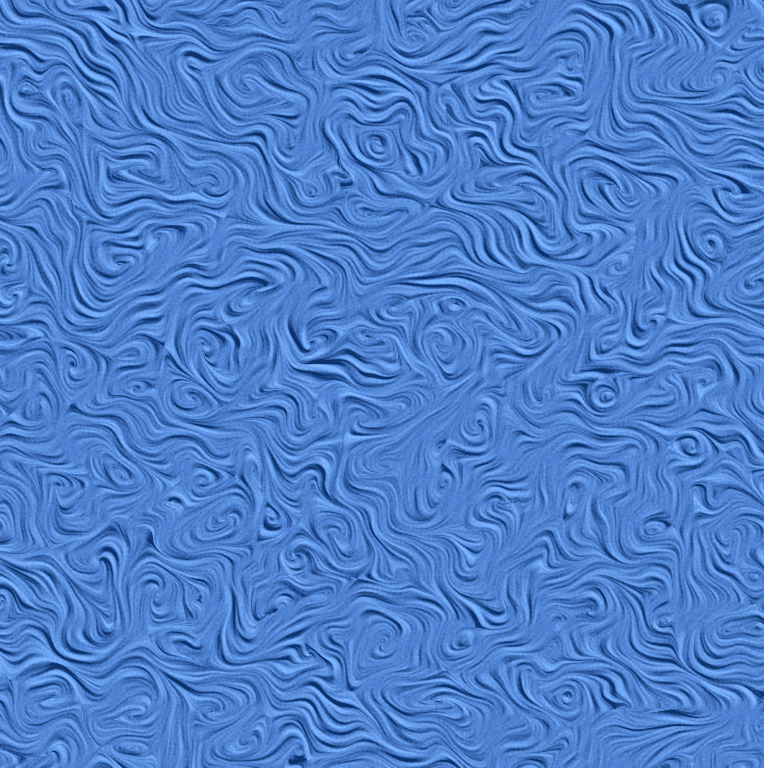
This texture is drawn by a WebGL 2 fragment shader. Its source:

```glsl
#version 300 es
precision highp float;

uniform vec2 u_resolution;
out vec4 fragColor;

const int STEPS = 12;
const float STEP_LENGTH = 0.0033;

// Pseudo-random unit vector for a lattice cell
vec2 randomDirection(vec2 cell) {
    vec3 q = fract(cell.xyx * 0.1031);
    q += dot(q, q.yzx + 33.33);
    float angle = 6.28319 * fract((q.x + q.y) * q.z);
    return vec2(cos(angle), sin(angle));
}

// Gradient noise: value in x, derivatives in yz
vec3 gradientNoise(vec2 p) {
    vec2 i = floor(p);
    vec2 f = p - i;
    vec2 u = f * f * f * (f * (f * 6.0 - 15.0) + 10.0);
    vec2 du = 30.0 * f * f * (f * (f - 2.0) + 1.0);

    vec2 ga = randomDirection(i);
    vec2 gb = randomDirection(i + vec2(1, 0));
    vec2 gc = randomDirection(i + vec2(0, 1));
    vec2 gd = randomDirection(i + vec2(1, 1));
    float a = dot(ga, f);
    float b = dot(gb, f - vec2(1, 0));
    float c = dot(gc, f - vec2(0, 1));
    float d = dot(gd, f - vec2(1, 1));

    float twist = a - b - c + d;
    float value = a + u.x * (b - a) + u.y * (c - a) + u.x * u.y * twist;
    vec2 slope = ga + u.x * (gb - ga) + u.y * (gc - ga)
               + u.x * u.y * (ga - gb - gc + gd)
               + du * (u.yx * twist + vec2(b, c) - a);
    return vec3(value, slope);
}

// Unit vector across the wrinkles: slope of a swirling potential, slightly turned
vec2 acrossFlow(vec2 p) {
    vec2 broad = vec2(5.0, 6.5);
    vec3 detail = gradientNoise(p * 16.0 + 41.3);
    vec2 slope = gradientNoise(p * broad + 3.7).yz * broad
               + detail.yz * 4.0 + vec2(1.0, 2.0);
    float turn = 1.3 * detail.x;
    slope = mat2(cos(turn), sin(turn), -sin(turn), cos(turn)) * slope;
    return slope / (length(slope) + 1e-4);
}

// Slope of the bumps across the flow: coarse in x, fine in y
vec2 crossSlope(vec2 p, vec2 across) {
    mat2 turn = mat2(0.8, 0.6, -0.6, 0.8);
    vec2 coarse = gradientNoise(p * 98.0 + 11.0).yz;
    vec2 fine = gradientNoise(turn * p * 215.0 + 57.0).yz;
    return vec2(dot(coarse, across), dot(fine, turn * across));
}

// Average the bump slopes along one streamline, in both directions
vec2 wrinkleSlope(vec2 origin, vec2 across) {
    vec2 total = crossSlope(origin, across);
    float weightSum = 1.0;
    for (int side = -1; side <= 1; side += 2) {
        vec2 p = origin;
        vec2 n = across;
        for (int k = 1; k <= STEPS; k++) {
            p += vec2(-n.y, n.x) * STEP_LENGTH * float(side);
            n = acrossFlow(p);
            float weight = 0.5 + 0.5 * cos(3.14159 * float(k) / float(STEPS + 1));
            total += weight * crossSlope(p, n);
            weightSum += weight;
        }
    }
    return total / weightSum;
}

// Blue ramp, with tone measured in standard deviations from the middle
vec3 blueRamp(float tone) {
    vec3 shadow = vec3(0.14, 0.31, 0.57);
    vec3 middle = vec3(0.30, 0.50, 0.815);
    vec3 highlight = vec3(0.43, 0.65, 0.95);
    return tone < 0.0 ? mix(middle, shadow, min(-tone / 1.88, 1.6))
                      : mix(middle, highlight, min(tone / 1.65, 1.4));
}

void main() {
    vec2 p = gl_FragCoord.xy / u_resolution.y;
    vec2 lightDirection = vec2(0.5, 0.866);

    // Relief lit from the upper right, deeper in some regions
    vec2 across = acrossFlow(p);
    vec2 slope = wrinkleSlope(p, across);
    float depth = 1.0 + 0.5 * gradientNoise(p * 4.0 + 19.0).x
                + 0.9 * gradientNoise(p * 12.0 + 29.0).x;
    float relief = 4.2 * depth * slope.x + 3.6 * slope.y;
    float facing = dot(across, lightDirection);
    float tone = -relief * facing * pow(abs(facing) + 0.01, -0.3);

    // Narrow deep creases, then fine surface grain
    tone -= 0.1 * (min(tone * tone, 9.0) - 1.0);
    tone += 0.75 * gradientNoise(p * 300.0 + 7.0).x;

    fragColor = vec4(clamp(blueRamp(tone), 0.0, 1.0), 1.0);
}
```
